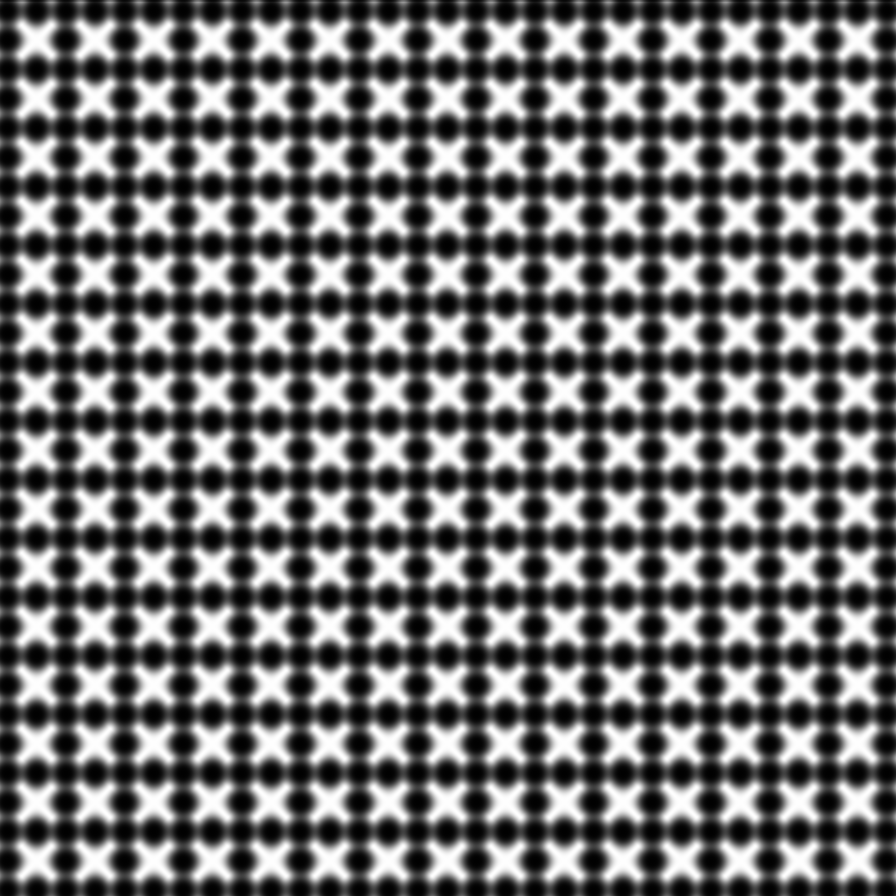
Write a WebGL 1 fragment shader that draws this pattern.

```glsl
precision highp float;

uniform vec2 u_resolution;

const float TAU = 6.2831853;
const float REPEATS = 15.279;             // cells across and down
const vec2 CELL_PHASE = vec2(0.625);      // first cross centre, in cells
const float ROLL = 1.0 / 512.0;           // vertical wrap, in canvas heights
const float ARM_FALLOFF = 0.25 * TAU;     // higher gives thinner diagonal arms
const vec2 CORNER_FADE = vec2(-2.0, 0.0); // wave sum from black corner to full arm
const vec3 DARK = vec3(0.005);
const vec3 LIGHT = vec3(0.995);

// Bright where both waves agree, so along the diagonals of each cell
float diagonalArms(vec2 wave) {
  return 0.5 + 0.5 * cos(ARM_FALLOFF * (wave.x - wave.y));
}

// Cuts the arms off before they meet at the cell corners
float cornerMask(vec2 wave) {
  return smoothstep(CORNER_FADE.x, CORNER_FADE.y, wave.x + wave.y);
}

void main() {
  vec2 uv = gl_FragCoord.xy / u_resolution;
  uv.y = fract(uv.y + ROLL);

  // Each wave peaks at a cross centre and dips halfway between crosses
  vec2 wave = cos(TAU * (uv * REPEATS - CELL_PHASE));
  float glow = diagonalArms(wave) * cornerMask(wave);

  gl_FragColor = vec4(mix(DARK, LIGHT, glow), 1.0);
}
```
